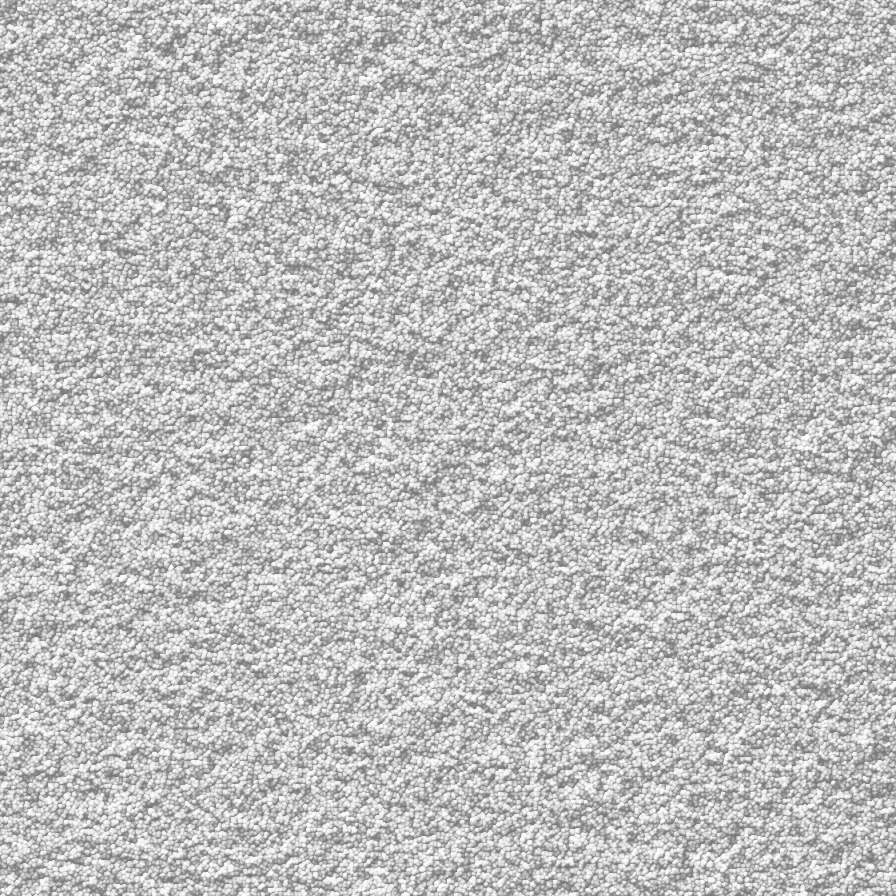
Give the GLSL for this texture, as a three.js fragment shader.

```glsl
varying vec2 vUv;

float hash1(vec2 p) {
  vec3 q = fract(p.xyx * 0.1031);
  q += dot(q, q.yzx + 33.33);
  return fract((q.x + q.y) * q.z);
}

vec2 hash2(vec2 p) {
  return vec2(hash1(p + 17.3), hash1(p + 71.9));
}

float valueNoise(vec2 p) {
  vec2 cell = floor(p);
  vec2 f = fract(p);
  f = f * f * (3.0 - 2.0 * f);
  float low = mix(hash1(cell), hash1(cell + vec2(1.0, 0.0)), f.x);
  float high = mix(hash1(cell + vec2(0.0, 1.0)), hash1(cell + vec2(1.0, 1.0)), f.x);
  return mix(low, high, f.y);
}

// Slope of a noise surface towards the light
float relief(vec2 p, vec2 light, float reach) {
  return valueNoise(p - light * reach) - valueNoise(p + light * reach);
}

// Rounded grains of varied tone, lit on one side and blended softly
float litGrains(vec2 p, vec2 light, float sideLight, float variety) {
  vec2 cell = floor(p);
  float total = 0.0;
  float weightSum = 0.0;
  for (int y = -1; y <= 1; y++) {
    for (int x = -1; x <= 1; x++) {
      vec2 id = cell + vec2(float(x), float(y));
      vec2 offset = p - id - hash2(id);
      float weight = exp(-12.0 * dot(offset, offset));
      float tone = 0.9 * (0.41 - length(offset)) + sideLight * dot(offset, light);
      tone += variety * (hash1(id + 5.7) - 0.5);
      total += weight * tone;
      weightSum += weight;
    }
  }
  return total / max(weightSum, 0.00001);
}

// Clumps are wider than tall and slope down to the right
vec2 clumpSpace(vec2 p, float stretch, float slant) {
  return vec2(p.x * stretch, p.y + p.x * slant);
}

// Crumbles straight outlines into ragged ones
vec2 crumble(vec2 p, float frequency, float amount) {
  vec2 shift = vec2(valueNoise(p * frequency), valueNoise(p * frequency + 47.0));
  return p + amount * (shift - 0.5);
}

void main() {
  vec2 light = normalize(vec2(-0.4, 0.92));
  vec2 clump = clumpSpace(crumble(vUv, 210.0, 0.005), 0.8, 0.25);

  // Plaster relief from small lumps to fine grains
  float shade = 0.08 * relief(clump * 36.0, light, 0.45);
  shade += 0.27 * relief(clump * 68.0 + 9.1, light, 0.45);
  shade += 0.50 * relief(clump * 115.0 + 31.7, light, 0.42);
  shade += 0.50 * relief(vUv * 190.0 + 83.2, light, 0.42);
  shade += 0.32 * relief(vUv * 300.0 + 12.6, light, 0.42);
  shade += litGrains(vUv * 225.0, light, 0.6, 0.75);

  // Faint unevenness over the whole wall
  shade += 0.03 * (valueNoise(vUv * 5.0) - 0.5);
  shade += 0.04 * (0.5 - vUv.x) + 0.03 * (0.5 - vUv.y);

  // Soft curve between shadow and sunlit plaster
  float shadowGrey = 0.465;
  float sunlitGrey = 0.995;
  float contrast = 3.8;
  float lit = 1.0 / (1.0 + exp(-contrast * shade - 0.24));
  gl_FragColor = vec4(vec3(mix(shadowGrey, sunlitGrey, lit)), 1.0);
}
```
